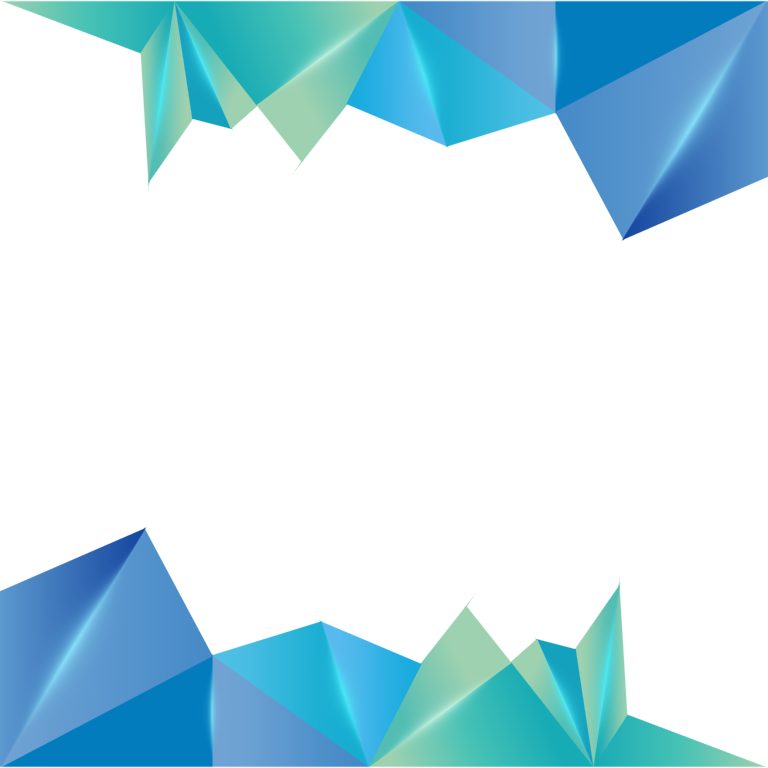
Write a three.js fragment shader that draws this background.

```glsl
varying vec2 vUv;

const float EDGE = 0.0016;        // softness of facet borders
const float TOP_MARGIN = 0.0015;  // thin empty strip along the border
const vec3 PAPER = vec3(1.0);
const vec3 LEAF = vec3(0.62, 0.82, 0.69);
const vec3 MINT = vec3(0.28, 0.76, 0.71);
const vec3 TEAL = vec3(0.09, 0.67, 0.71);
const vec3 SEA = vec3(0.32, 0.74, 0.70);
const vec3 LAGOON = vec3(0.08, 0.63, 0.74);
const vec3 AZURE = vec3(0.09, 0.67, 0.87);
const vec3 SKY = vec3(0.34, 0.73, 0.93);
const vec3 CYAN = vec3(0.09, 0.68, 0.82);
const vec3 POOL = vec3(0.31, 0.75, 0.90);
const vec3 STEEL = vec3(0.27, 0.54, 0.78);
const vec3 HAZE = vec3(0.44, 0.64, 0.83);
const vec3 COBALT = vec3(0.01, 0.487, 0.745);
const vec3 NAVY = vec3(0.08, 0.27, 0.62);
const vec3 DUSK = vec3(0.36, 0.60, 0.81);
const vec3 CYAN_GLOW = vec3(0.30, 0.93, 0.98);
const vec3 ICE_GLOW = vec3(0.55, 0.92, 1.0);
const vec3 PALE_GLOW = vec3(0.78, 0.95, 0.88);

// Position along the segment from a to b, limited to 0..1
float ramp(vec2 p, vec2 a, vec2 b) {
  vec2 axis = b - a;
  return clamp(dot(p - a, axis) / dot(axis, axis), 0.0, 1.0);
}

// Signed distance to the line through a and b
float lineDistance(vec2 p, vec2 a, vec2 b) {
  vec2 dir = normalize(b - a);
  return dir.x * (p.y - a.y) - dir.y * (p.x - a.x);
}

// Paints a triangle; neighbours overlap slightly so seams stay closed
void facet(inout vec3 color, vec2 p, vec2 a, vec2 b, vec2 c, vec3 paint) {
  float winding = sign(lineDistance(c, a, b));
  float inside = winding * lineDistance(p, a, b);
  inside = min(inside, winding * lineDistance(p, b, c));
  inside = min(inside, winding * lineDistance(p, c, a));
  color = mix(color, paint, clamp(1.0 + inside / EDGE, 0.0, 1.0));
}

// Lens-shaped highlight lying on a fold
void foldGlow(inout vec3 color, vec2 p, vec2 a, vec2 b, float width, vec3 glow) {
  float t = ramp(p, a, b);
  float swell = pow(4.0 * t * (1.0 - t), 2.0);
  float d = abs(lineDistance(p, a, b)) / (width * swell + 0.0001);
  color = mix(color, glow, 0.9 * swell * exp(-d));
}

vec3 greenSheen(float t) {
  vec3 c = mix(LEAF, MINT, clamp(2.0 * t, 0.0, 1.0));
  return mix(c, TEAL, clamp(2.0 * t - 1.0, 0.0, 1.0));
}

void main() {
  // Half-turn symmetry; y is measured inward from the border
  vec2 p = vUv.y > 0.5 ? vec2(vUv.x, 1.0 - vUv.y) : vec2(1.0 - vUv.x, vUv.y);

  // Shared corners
  vec2 start = vec2(0.004, 0.001);
  vec2 fan = vec2(0.228, 0.001);
  vec2 shoulder = vec2(0.184, 0.069);
  vec2 spike = vec2(0.194, 0.236);
  vec2 notch = vec2(0.251, 0.154);
  vec2 heel = vec2(0.301, 0.167);
  vec2 valley = vec2(0.335, 0.137);
  vec2 kite = vec2(0.393, 0.210);
  vec2 step1 = vec2(0.452, 0.135);
  vec2 hub = vec2(0.521, 0.001);
  vec2 keel = vec2(0.582, 0.190);
  vec2 joint = vec2(0.724, 0.146);
  vec2 crest = vec2(0.724, 0.0);
  vec2 corner = vec2(1.0, 0.001);
  vec2 peak = vec2(0.812, 0.311);
  vec2 side = vec2(1.003, 0.228);

  vec3 color = PAPER;

  // Green facets
  facet(color, p, start, fan, shoulder, greenSheen(p.x / fan.x));
  facet(color, p, fan, shoulder, spike, mix(LEAF, TEAL, smoothstep(0.178, 0.228, p.x)));
  facet(color, p, fan, spike, notch, mix(SEA, LEAF, smoothstep(0.200, 0.246, p.x)));
  facet(color, p, fan, notch, heel, LAGOON);
  facet(color, p, fan, heel, valley,
    mix(SEA, LEAF, ramp(p, vec2(0.25, 0.09), vec2(0.31, 0.12))));
  facet(color, p, fan, hub, valley,
    greenSheen(ramp(p, vec2(0.49, 0.01), vec2(0.30, 0.09))));
  vec3 kitePaint = mix(LEAF, SEA, ramp(p, vec2(0.40, 0.14), vec2(0.49, 0.09)));
  facet(color, p, valley, hub, kite, kitePaint);
  facet(color, p, hub, step1, kite, kitePaint);

  // Blue facets
  facet(color, p, hub, step1, keel, mix(AZURE, SKY, smoothstep(0.45, 0.57, p.x)));
  facet(color, p, hub, keel, joint, mix(CYAN, POOL, smoothstep(0.55, 0.72, p.x)));
  facet(color, p, hub, crest, joint, mix(STEEL, HAZE, smoothstep(0.52, 0.72, p.x)));
  facet(color, p, crest, corner, joint, COBALT);
  facet(color, p, joint, corner, peak, mix(STEEL, HAZE, ramp(p, joint, vec2(1.0, 0.146))));
  facet(color, p, corner, side, peak, mix(NAVY, DUSK, ramp(p, peak, vec2(1.0, 0.311))));

  // Highlights on the folds
  foldGlow(color, p, fan, spike, 0.007, CYAN_GLOW);
  foldGlow(color, p, fan, heel, 0.006, CYAN_GLOW);
  foldGlow(color, p, valley, hub, 0.007, PALE_GLOW);
  foldGlow(color, p, hub, keel, 0.007, CYAN_GLOW);
  foldGlow(color, p, crest, joint, 0.003, ICE_GLOW);
  foldGlow(color, p, corner, peak, 0.010, ICE_GLOW);

  color = mix(PAPER, color, smoothstep(0.0, 2.0 * TOP_MARGIN, p.y));
  gl_FragColor = vec4(color, 1.0);
}
```
